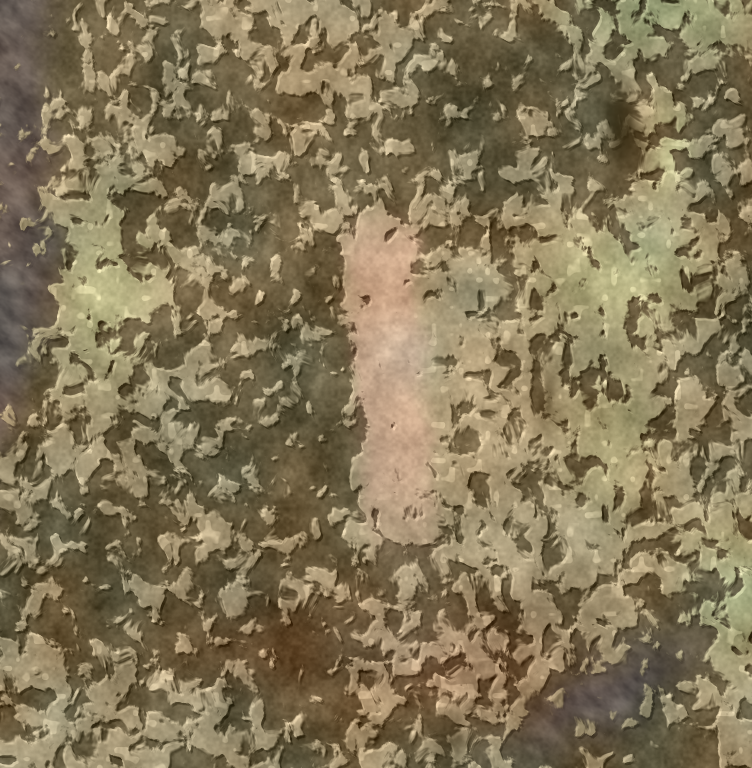
Give the GLSL for this texture, as a WebGL 2 fragment shader.

```glsl
#version 300 es
precision highp float;
uniform vec2 u_resolution;
out vec4 fragColor;

#define FLAKE_SCALE 58.0
#define FLAKE_EDGE 0.07
#define GROUND_TONE 0.385
#define FLAKE_TONE 0.635
#define RELIEF 0.13
#define GRAIN 0.07
#define LIGHT_OFFSET vec2(-0.0028, 0.0032)

float hash(vec2 p) {
  vec3 q = fract(vec3(p.xyx) * 0.1031);
  q += dot(q, q.yzx + 33.33);
  return fract((q.x + q.y) * q.z);
}

float noise(vec2 p) {
  vec2 i = floor(p), f = fract(p);
  f = f * f * (3.0 - 2.0 * f);
  return mix(mix(hash(i), hash(i + vec2(1, 0)), f.x),
             mix(hash(i + vec2(0, 1)), hash(i + vec2(1, 1)), f.x), f.y);
}

float fbm(vec2 p) {
  float sum = 0.0, amp = 0.533;
  for (int i = 0; i < 4; i++) {
    sum += amp * noise(p);
    p = mat2(1.6, 1.2, -1.2, 1.6) * p + 17.3;
    amp *= 0.5;
  }
  return sum;
}

// Soft ellipse, one at its centre
float blob(vec2 p, vec2 centre, vec2 radius) {
  vec2 q = (p - centre) / radius;
  return exp(-dot(q, q));
}

// Bare grey stone: left margin and lower right corner
float bareStone(vec2 p) {
  float margin = 1.0 - smoothstep(0.03, 0.10, p.x + 0.10 * smoothstep(0.65, 0.25, p.y));
  vec2 d = p - vec2(0.79, 0.095);
  d = vec2(0.83 * d.x + 0.56 * d.y, 0.83 * d.y - 0.56 * d.x);
  return clamp(margin + 1.1 * blob(d, vec2(0), vec2(0.13, 0.045)), 0.0, 1.0);
}

// Pale worn streak, leaning slightly and tapering downwards
float wornStreak(vec2 p) {
  float axis = 0.488 + 0.10 * (0.70 - p.y);
  float across = smoothstep(0.065, 0.025, abs(p.x - axis));
  return across * smoothstep(0.20, 0.42, p.y) * smoothstep(0.75, 0.66, p.y);
}

// Green lichen colonies
float colonies(vec2 p) {
  return blob(p, vec2(0.14, 0.62), vec2(0.07, 0.12))
       + blob(p, vec2(0.81, 0.64), vec2(0.11, 0.08))
       + blob(p, vec2(0.87, 0.99), vec2(0.14, 0.06))
       + blob(p, vec2(0.87, 0.81), vec2(0.03, 0.07))
       + blob(p, vec2(0.97, 0.23), vec2(0.08, 0.10))
       + 0.7 * blob(p, vec2(0.80, 0.43), vec2(0.07, 0.11));
}

// Local share of ground covered by flakes
float coverage(vec2 p) {
  float c = 0.43 + 1.0 * (fbm(p * 7.0 + 3.1) - 0.5);
  c += 0.40 * colonies(p) + 0.75 * wornStreak(p);
  c += 0.42 * blob(p, vec2(0.60, 0.54), vec2(0.08, 0.18));
  c += 0.25 * blob(p, vec2(0.59, 0.14), vec2(0.12, 0.07));
  c -= 0.28 * blob(p, vec2(0.34, 0.44), vec2(0.11, 0.17));
  c -= 0.25 * blob(p, vec2(0.63, 0.82), vec2(0.12, 0.10));
  c -= 0.20 * blob(p, vec2(0.30, 0.14), vec2(0.22, 0.10));
  return c - 0.55 * bareStone(p);
}

// Ragged flake layer, from zero on the ground to one on top
float flakes(vec2 p, float cover) {
  vec2 q = p * FLAKE_SCALE * vec2(1.0, 0.86);
  q += 0.9 * vec2(noise(q * 0.8 + 5.0), noise(q * 0.8 + 41.0));
  float f = fbm(q) - 0.5 + 0.42 * (cover - 0.5);
  return smoothstep(-FLAKE_EDGE, FLAKE_EDGE, f);
}

void main() {
  vec2 p = gl_FragCoord.xy / u_resolution.y;
  vec2 w = p + 0.045 * (vec2(fbm(p * 16.0), fbm(p * 16.0 + 9.0)) - 0.5);

  float cover = coverage(w);
  float flake = flakes(p, cover);
  float relief = flake - flakes(p + LIGHT_OFFSET, cover);
  float stone = bareStone(w);
  float streak = wornStreak(w);
  float green = min(colonies(w), 1.0);
  float rust = blob(w, vec2(0.60, 0.14), vec2(0.13, 0.08))
             + 0.5 * blob(w, vec2(0.36, 0.16), vec2(0.12, 0.08));

  // Brightness of ground, flakes, relief and grain
  float tone = mix(GROUND_TONE, FLAKE_TONE, flake);
  tone += 0.26 * (fbm(p * 24.0 + 70.0) - 0.5) + 0.16 * (fbm(p * 5.0 + 20.0) - 0.5);
  tone += RELIEF * relief;
  tone += 0.05 * green * flake + 0.08 * streak - 0.03 * rust;
  float chip = smoothstep(0.76, 0.88, noise(p * 85.0 + 11.0));
  tone += 0.13 * chip * flake * (1.0 - streak);
  tone += GRAIN * (noise(p * 240.0) - 0.5) + 0.12 * (fbm(p * 110.0) - 0.5);

  // Ridges on the bare stone
  float ridges = fbm(mat2(0.8, 0.6, -0.6, 0.8) * p * vec2(35.0, 60.0));
  tone = mix(tone, 0.41 + 0.45 * (ridges - 0.5), 0.7 * stone * (1.0 - 0.8 * flake));

  // Dark hollows
  float hollow = blob(w, vec2(0.808, 0.835), vec2(0.020, 0.065))
               + 0.6 * blob(w, vec2(0.708, 0.485), vec2(0.014, 0.045))
               + 0.5 * blob(w, vec2(0.59, 0.035), vec2(0.020, 0.025));
  tone = mix(tone, 0.20, min(0.85 * hollow, 1.0));

  // Olive ramp with regional tints
  vec3 colour = vec3(tone, 0.96 * tone - 0.03, 0.88 * tone - 0.107);
  colour += green * flake * vec3(-0.02, 0.035, -0.01);
  colour += streak * vec3(0.035, -0.025, 0.005);
  colour += rust * vec3(0.05, -0.025, -0.03);
  colour += stone * (1.0 - flake) * vec3(-0.015, -0.015, 0.065);
  colour += 0.10 * (noise(p * 13.0 + 90.0) - 0.5) * vec3(0.5, -0.1, -0.4);
  fragColor = vec4(clamp(colour, 0.0, 1.0), 1.0);
}
```
